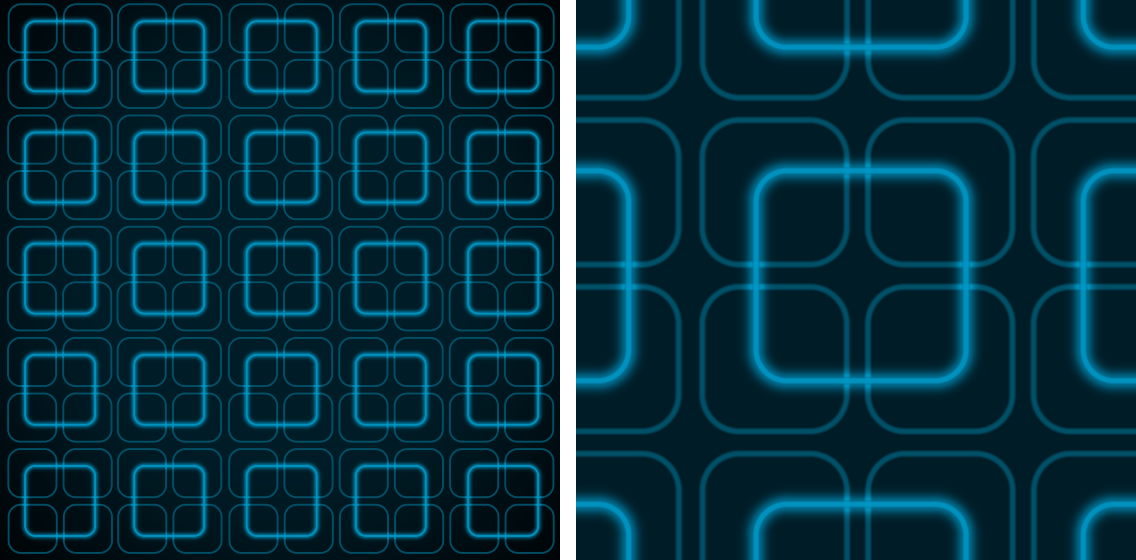
Left, the full canvas; right, a detail of the centre.
Write a three.js fragment shader that draws this pattern.

```glsl
// Glowing rounded squares in a 5 by 5 array over a 10 by 10 lattice of thin ones.
// Each layer finds its nearest square, nudges it slightly, and strokes a
// rounded-box distance field above a dark teal radial gradient.
varying vec2 vUv;

// Distance to the outline of a rounded square centred on the origin.
float outline(vec2 p, float halfSize, float radius) {
  vec2 q = abs(p) - halfSize + radius;
  return abs(length(max(q, 0.0)) + min(max(q.x, q.y), 0.0) - radius);
}

// Index of the nearest square, limited to the squares that exist.
vec2 nearest(vec2 p, vec2 first, vec2 pitch, float count) {
  return clamp(floor((p - first) / pitch + 0.5), 0.0, count - 1.0);
}

float thinSquares(vec2 p) {
  vec2 first = vec2(0.0586, 0.0557);
  vec2 pitch = vec2(0.0986, 0.0993);
  vec2 id = nearest(p, first, pitch, 10.0);
  vec2 centre = first + id * pitch;
  // Middle rows bow to the left; the second pair of columns sits left too.
  centre.x -= 0.0015 * sin(3.14159 * centre.y);
  centre.x -= abs(id.x - 2.5) < 1.0 ? 0.0015 : 0.0;
  return outline(p - centre, 0.043, 0.022);
}

float brightSquares(vec2 p) {
  vec2 first = vec2(0.1074, 0.1055);
  vec2 pitch = vec2(0.1978, 0.1985);
  vec2 id = nearest(p, first, pitch, 5.0);
  vec2 centre = first + id * pitch;
  centre.x -= 0.003 * mod(id.x, 2.0); // alternate columns lean left
  return outline(p - centre, 0.0625, 0.0185);
}

void main() {
  // Background, fading towards the corners
  float fade = smoothstep(0.3, 0.78, length(vUv - 0.5));
  vec3 color = mix(vec3(0.0, 0.11, 0.15), vec3(0.0, 0.01, 0.016), fade);

  // Thin dim lines
  float thin = 1.0 - smoothstep(0.0006, 0.0028, thinSquares(vUv));
  color = mix(color, vec3(0.0, 0.34, 0.44), 0.88 * thin);

  // Bright lines with a soft halo
  float d = brightSquares(vUv);
  float halo = exp(-d * d / (0.0055 * 0.0055));
  float core = 1.0 - smoothstep(0.0008, 0.0034, d);
  color += vec3(0.0, 0.37, 0.48) * halo * (1.0 - core);
  color = mix(color, vec3(0.0, 0.61, 0.8), 0.92 * core);

  gl_FragColor = vec4(color, 1.0);
}
```
